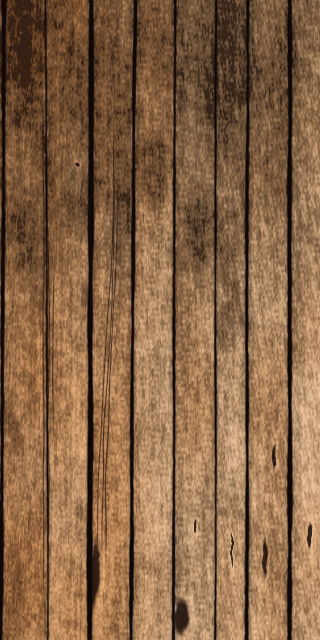
Give the GLSL for this texture, as a Shadertoy shader.

```glsl
const vec3 DARK = vec3(0.10, 0.05, 0.04);
const vec3 BROWN = vec3(0.38, 0.28, 0.19);
const vec3 MID = vec3(0.54, 0.41, 0.29);
const vec3 TAN = vec3(0.75, 0.60, 0.45);
const vec3 PALE = vec3(0.91, 0.75, 0.60);
const vec3 WARM_TINT = vec3(1.0, 0.86, 0.70);
const float STAIN_DEPTH = 0.26;
const float FIBRE_DEPTH = 0.34;
const float PORE_DEPTH = 0.26;

// Gaps between planks: foot position, slope and half width
const int COUNT = 8;
const float GAP_X[COUNT] = float[COUNT](0.004, 0.150, 0.280, 0.408, 0.541, 0.674, 0.770, 0.906);
const float GAP_LEAN[COUNT] = float[COUNT](0.005, -0.004, 0.003, 0.007, 0.003, 0.0, 0.002, 0.0);
const float GAP_HALF[COUNT] = float[COUNT](0.006, 0.0026, 0.0076, 0.0052, 0.004, 0.003, 0.0045, 0.0066);

// Stains and splits: centre xy, radius xy
const vec4 STAIN[COUNT] = vec4[COUNT](
    vec4(0.07, 1.22, 0.05, 0.14), vec4(0.49, 1.48, 0.05, 0.12), vec4(0.62, 1.25, 0.07, 0.13),
    vec4(0.72, 1.07, 0.05, 0.16), vec4(0.04, 0.66, 0.04, 0.12), vec4(0.08, 1.85, 0.06, 0.25),
    vec4(0.38, 1.33, 0.04, 0.20), vec4(0.71, 1.80, 0.10, 0.28));
const vec4 SPLIT[COUNT] = vec4[COUNT](
    vec4(0.828, 0.255, 0.008, 0.07), vec4(0.863, 0.58, 0.007, 0.045), vec4(0.970, 0.33, 0.009, 0.04),
    vec4(0.565, 0.07, 0.026, 0.06), vec4(0.295, 0.20, 0.021, 0.14), vec4(0.617, 0.36, 0.006, 0.025),
    vec4(0.720, 0.28, 0.004, 0.06), vec4(0.247, 1.49, 0.006, 0.010));

float hash(vec2 p) {
    return fract(sin(dot(p, vec2(127.1, 311.7))) * 43758.5453);
}

float noise(vec2 p) {
    vec2 i = floor(p), f = fract(p);
    f = f * f * (3.0 - 2.0 * f);
    return mix(mix(hash(i), hash(i + vec2(1, 0)), f.x),
               mix(hash(i + vec2(0, 1)), hash(i + vec2(1, 1)), f.x), f.y);
}

float fbm(vec2 p) {
    float sum = 0.0;
    for (float amp = 0.5; amp > 0.03; amp *= 0.5) {
        sum += amp * noise(p);
        p = p * 2.03 + 17.3;
    }
    return sum;
}

// Wood colour from shadow (0) to bleached (1)
vec3 woodRamp(float t) {
    vec3 c = mix(DARK, BROWN, clamp(t * 4.0, 0.0, 1.0));
    c = mix(c, MID, clamp(t * 4.0 - 1.0, 0.0, 1.0));
    c = mix(c, TAN, clamp(t * 4.0 - 2.0, 0.0, 1.0));
    return mix(c, PALE, clamp(t * 4.0 - 3.0, 0.0, 1.0));
}

// Thin crack along x = centre, fading out beyond the span of y
float crack(vec2 p, float centre, vec2 span, float px) {
    float fade = smoothstep(span.x, span.x + 0.15, p.y) * smoothstep(span.y, span.y - 0.2, p.y);
    return fade * smoothstep(px, -px, abs(p.x - centre) - 0.0012);
}

void mainImage(out vec4 fragColor, in vec2 fragCoord) {
    vec2 p = fragCoord / iResolution.xy * vec2(1.0, 2.0);
    float px = 1.0 / iResolution.x;
    // Gaps: opening, chipped rim, soft shade and plank index
    float gap = 0.0, rim = 0.0, shade = 0.0, plank = 0.0;
    for (int i = 0; i < COUNT; i++) {
        float seed = float(i) * 9.7;
        float wobble = 0.004 * noise(vec2(p.y * 3.0, seed)) + 0.002 * noise(vec2(p.y * 45.0, seed)) - 0.003;
        float x = p.x - GAP_X[i] - GAP_LEAN[i] * p.y - wobble;
        float d = abs(x) - GAP_HALF[i] * (0.7 + 0.6 * noise(vec2(p.y * 7.0, seed + 4.0)));
        gap = max(gap, smoothstep(px, -px, d));
        shade = max(shade, exp(-max(d, 0.0) * 220.0));
        float chips = smoothstep(0.55, 0.8, noise(vec2(p.y * 60.0, seed + 2.0)));
        rim = max(rim, chips * smoothstep(0.005, 0.001, abs(d - 0.002)));
        plank += step(0.0, x);
    }
    // Grain, blotches and the light growing toward the foot
    vec2 q = p + plank * vec2(3.71, 5.13);
    float grainX = q.x + 0.012 * noise(q * vec2(4.0, 3.0));
    float fibre = 0.5 * noise(vec2(grainX * 130.0, q.y * 6.0)) + 0.5 * noise(vec2(grainX * 250.0, q.y * 28.0));
    float pores = noise(q * vec2(240.0, 110.0));
    float blotch = fbm(q * vec2(9.0, 5.0));
    float speck = fbm(q * vec2(60.0, 45.0));
    float tone = 0.36 + 0.36 * smoothstep(1.95, 0.55, p.y) + 0.14 * (p.x - 0.5)
               + 0.12 * smoothstep(0.88, 1.0, p.x) + (hash(vec2(plank, 2.0)) - 0.5) * 0.08
               + (fibre - 0.5) * FIBRE_DEPTH + (pores - 0.5) * PORE_DEPTH
               + (blotch - 0.48) * 0.5 + (speck - 0.48) * 0.42;
    // Ragged dark stains
    vec2 warp = vec2(fbm(p * 14.0), fbm(p * 14.0 + 31.0)) - 0.48;
    float stain = 0.0;
    for (int i = 0; i < COUNT; i++) {
        vec2 e = (p + warp * vec2(0.09, 0.22) - STAIN[i].xy) / STAIN[i].zw;
        stain = max(stain, smoothstep(1.3, 0.3, length(e)));
    }
    tone = max(tone - STAIN_DEPTH * stain * (0.4 + 0.9 * blotch), 0.1);
    // Long cracks in the left planks, and knot splits
    float cut = 0.0;
    for (int i = 0; i < 3; i++) {
        float k = float(i);
        float sway = 0.007 * noise(vec2(p.y * 6.0, k * 8.0));
        float curve = 0.302 + k * 0.012 + (0.052 - k * 0.008) * smoothstep(0.3, 1.5, p.y);
        cut = max(cut, crack(p, curve + sway, vec2(0.2, 1.65 - k * 0.1), px));
        cut = max(cut, crack(p, 0.134 + k * 0.014 + sway, vec2(0.1 + k * 0.25, 1.75 - k * 0.25), px));
    }
    for (int i = 0; i < COUNT; i++) {
        float r = length((p + warp * vec2(0.03, 0.05) - SPLIT[i].xy) / SPLIT[i].zw);
        cut = max(cut, smoothstep(1.0, 0.6, r));
        tone += 0.12 * smoothstep(1.9, 1.3, r) * smoothstep(0.8, 1.3, r);
    }
    // Shading
    float warm = 0.65 * smoothstep(0.75, 0.1, p.x) + 0.7 * (noise(q * vec2(6.0, 3.0)) - 0.4);
    vec3 color = woodRamp(tone) * mix(vec3(1.0), WARM_TINT, clamp(warm, 0.0, 0.9));
    color *= 1.0 - 0.35 * shade;
    color = mix(color, PALE * (0.5 + 0.5 * tone), rim * 0.45);
    color = mix(color, DARK * (1.0 - 0.4 * gap), max(cut * 0.85, gap));
    fragColor = vec4(color, 1.0);
}
```
